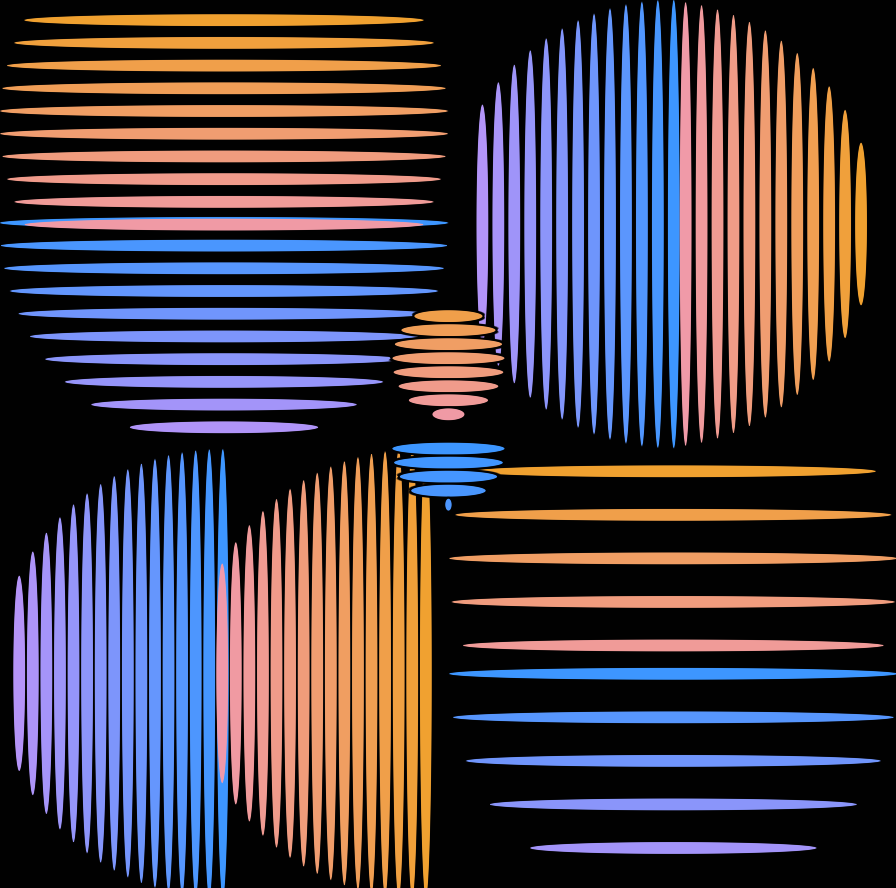
Reproduce this pattern procedurally as a Shadertoy shader.

```glsl
#define BLUE vec3(0.24, 0.59, 1.0)
#define PURPLE vec3(0.74, 0.58, 0.97)
#define ORANGE vec3(0.94, 0.63, 0.19)
#define PINK vec3(0.94, 0.60, 0.70)
#define BACKGROUND vec3(0.003)
#define BAR_HALF 0.0132
#define OUTLINE 0.0045
#define BIG_RADIUS 0.5
#define SMALL_RADIUS 0.125

// Approximate signed distance to an axis-aligned ellipse
float ellipseDistance(vec2 p, vec2 radii) {
    float k0 = length(p / radii);
    float k1 = length(p / (radii * radii));
    return k0 * (k0 - 1.0) / max(k1, 1e-4);
}

float coverage(float dist, float pixel) {
    return smoothstep(0.6 * pixel, -0.6 * pixel, dist);
}

// Stack of elliptical bars along y, each as long as the circle's chord there
void drawBars(inout vec3 color, vec2 p, vec2 center, float radius,
              float first, float spacing, int count,
              vec3 startColor, vec3 endColor, float outline) {
    float pixel = 2.0 / iResolution.x;
    for (int i = 0; i < count; i++) {
        float y = first + spacing * float(i);
        float offset = y - center.y;
        float chord = sqrt(max(radius * radius - offset * offset, 2e-5));
        float d = ellipseDistance(p - vec2(center.x, y), vec2(chord, BAR_HALF));
        vec3 barColor = mix(startColor, endColor, float(i) / float(count));
        if (outline > 0.0) {
            color = mix(color, BACKGROUND, coverage(d - outline, pixel));
        }
        color = mix(color, barColor, coverage(d, pixel));
    }
}

void mainImage(out vec4 fragColor, in vec2 fragCoord) {
    // The canvas is two units wide, with y measured down from the top
    vec2 p = vec2(fragCoord.x, iResolution.y - fragCoord.y) * 2.0 / iResolution.x;
    vec2 q = p.yx;
    vec3 color = BACKGROUND;

    // Top left: dense horizontal bars
    drawBars(color, p, vec2(0.5, 0.5), BIG_RADIUS, 0.4975, 0.0507, 10, BLUE, PURPLE, 0.0);
    drawBars(color, p, vec2(0.5, 0.2725), BIG_RADIUS, 0.045, 0.0507, 10, ORANGE, PINK, 0.0);

    // Top right: vertical bars
    drawBars(color, q, vec2(0.5, 1.5), BIG_RADIUS, 1.504, -0.0356, 13, BLUE, PURPLE, 0.0);
    drawBars(color, q, vec2(0.5, 1.456), BIG_RADIUS, 1.922, -0.0356, 12, ORANGE, PINK, 0.0);

    // Bottom left: tight vertical bars
    drawBars(color, q, vec2(1.503, 0.493), BIG_RADIUS, 0.4974, -0.0303, 16, BLUE, PURPLE, 0.0);
    drawBars(color, q, vec2(1.503, 0.932), BIG_RADIUS, 0.9505, -0.0303, 16, ORANGE, PINK, 0.0);

    // Bottom right: sparse horizontal bars
    drawBars(color, p, vec2(1.503, 1.508), BIG_RADIUS, 1.504, 0.0972, 5, BLUE, PURPLE, 0.0);
    drawBars(color, p, vec2(1.503, 1.267), BIG_RADIUS, 1.052, 0.0972, 5, ORANGE, PINK, 0.0);

    // Center: small outlined bars over everything
    vec3 paleBlue = mix(BLUE, PURPLE, 0.15);
    drawBars(color, p, vec2(1.001, 1.0017), SMALL_RADIUS, 1.0013, 0.0313, 5, BLUE, paleBlue, OUTLINE);
    drawBars(color, p, vec2(1.001, 0.805), SMALL_RADIUS, 0.7057, 0.0313, 8, mix(ORANGE, PINK, 0.2), PINK, OUTLINE);

    fragColor = vec4(color, 1.0);
}
```
